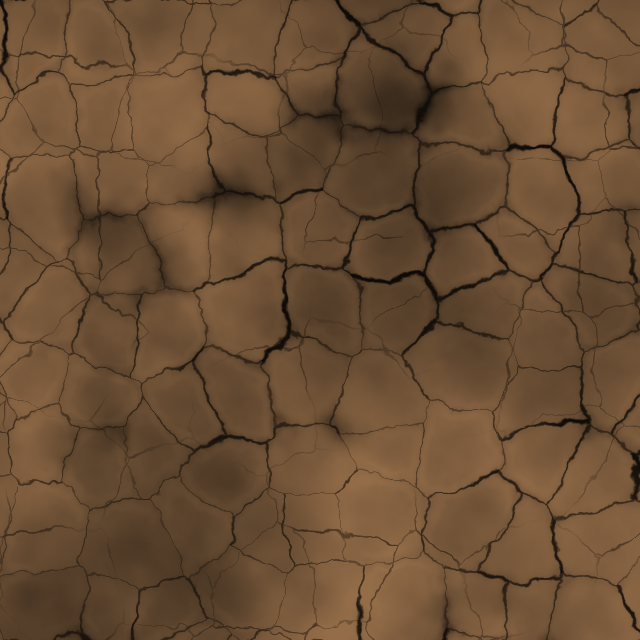
This texture is drawn by a WebGL 1 fragment shader. Its source:

```glsl
precision highp float;
uniform vec2 u_resolution;

#define CELLS 9.0
#define JITTER 0.78
#define BEND 0.34
#define JAG 0.13
#define CRACK_WIDTH 0.026
#define FAINT_CELLS 6.5
#define TONE 0.447
#define TONE_RANGE 0.46
#define RIM 0.022
#define STAIN 0.24
#define CRACK_TONE 0.055
#define EARTH vec3(1.0, 0.735, 0.49)

float hash(vec2 p) {
  return fract(sin(dot(p, vec2(127.1, 311.7))) * 43758.5453);
}

vec2 hash2(vec2 p) {
  return vec2(hash(p), hash(p + 37.3));
}

float noise(vec2 p) {
  vec2 i = floor(p), f = fract(p);
  f = f * f * (3.0 - 2.0 * f);
  return mix(mix(hash(i), hash(i + vec2(1, 0)), f.x),
             mix(hash(i + vec2(0, 1)), hash(i + vec2(1, 1)), f.x), f.y);
}

float fbm(vec2 p) {
  float sum = 0.0, amp = 0.533;
  for (int i = 0; i < 4; i++) {
    sum += amp * noise(p);
    p = mat2(1.6, 1.2, -1.2, 1.6) * p + 17.7;
    amp *= 0.5;
  }
  return sum;
}

vec2 warp(vec2 p) {
  vec2 bend = vec2(fbm(p * 1.3), fbm(p * 1.3 + 51.0)) - 0.5;
  vec2 jag = vec2(fbm(p * 6.0 + 9.0), fbm(p * 6.0 + 83.0)) - 0.5;
  return p + BEND * bend + JAG * jag;
}

vec2 seed(vec2 cell) {
  return cell + 0.5 + JITTER * (hash2(cell) - 0.5);
}

// x: crack cover, y: rounded distance to the border, z: cell random
vec3 crackedCells(vec2 p, float width, float pixel) {
  vec2 base = floor(p), home = base;
  float nearest = 9.0;
  for (int y = -1; y <= 1; y++) {
    for (int x = -1; x <= 1; x++) {
      vec2 cell = base + vec2(x, y);
      vec2 r = seed(cell) - p;
      if (dot(r, r) < nearest) {
        nearest = dot(r, r);
        home = cell;
      }
    }
  }
  vec2 toHome = seed(home) - p;
  float cover = 0.0, soft = 0.0;
  for (int y = -2; y <= 2; y++) {
    for (int x = -2; x <= 2; x++) {
      if (x == 0 && y == 0) continue;
      vec2 cell = home + vec2(x, y);
      vec2 toCell = seed(cell) - p;
      float d = dot(0.5 * (toHome + toCell), normalize(toCell - toHome));
      // Each border has its own strength
      float strength = hash(home + cell + 5.5);
      float w = width * mix(0.3, 1.0, strength * strength);
      float line = 1.0 - smoothstep(w * 0.25, w + pixel, d);
      cover = max(cover, line * mix(0.45, 1.0, strength));
      soft += exp(-14.0 * d);
    }
  }
  return vec3(cover, -log(soft) / 14.0, hash(home + 71.0));
}

void main() {
  float size = min(u_resolution.x, u_resolution.y);
  vec2 uv = gl_FragCoord.xy / size;
  vec2 p = warp(uv * CELLS + 20.0);

  // Main cracks open and close slowly along their length
  float opening = smoothstep(0.25, 0.75, fbm(uv * 5.0 + 3.0));
  vec3 cells = crackedCells(p, CRACK_WIDTH * mix(0.45, 1.9, opening), 0.85 * CELLS / size);
  float crack = cells.x * mix(0.6, 1.05, opening);

  // Thin secondary cracks fade in and out
  vec2 q = warp(uv * FAINT_CELLS + 60.0);
  vec3 faint = crackedCells(q, 0.012, 0.8 * FAINT_CELLS / size);
  float faintCrack = 0.55 * faint.x * smoothstep(0.3, 0.65, fbm(uv * 7.0 + 40.0));

  // Broad tone, cell tint and fine mottling
  float tone = TONE + TONE_RANGE * (fbm(uv * 3.6 + 8.0) - 0.5);
  tone += 0.035 * (cells.z - 0.5) + 0.05 * (fbm(uv * 28.0) - 0.5);

  // Pale rounded rim inside each plate
  float inset = cells.y + 0.09 * (fbm(uv * 22.0 + 5.0) - 0.5);
  float rim = smoothstep(-0.01, 0.07, inset) * (1.0 - smoothstep(0.09, 0.17, inset));
  float rimFade = smoothstep(0.35, 0.65, noise(uv * 8.0 + 31.0));
  tone += RIM * rim * rimFade - 0.02 * smoothstep(0.1, 0.4, inset);

  // Soft soot, deepest near the borders
  float soot = smoothstep(0.56, 0.82, fbm(uv * 6.0 + 90.0));
  tone -= STAIN * soot * (0.35 + 0.65 * exp(-max(cells.y, 0.0) * 8.0));
  tone -= 0.07 * opening * exp(-max(cells.y, 0.0) * 22.0);

  tone = clamp(tone, 0.1, 0.58);
  tone = mix(tone, CRACK_TONE, clamp(max(crack, faintCrack), 0.0, 1.0));
  gl_FragColor = vec4(tone * EARTH, 1.0);
}
```
